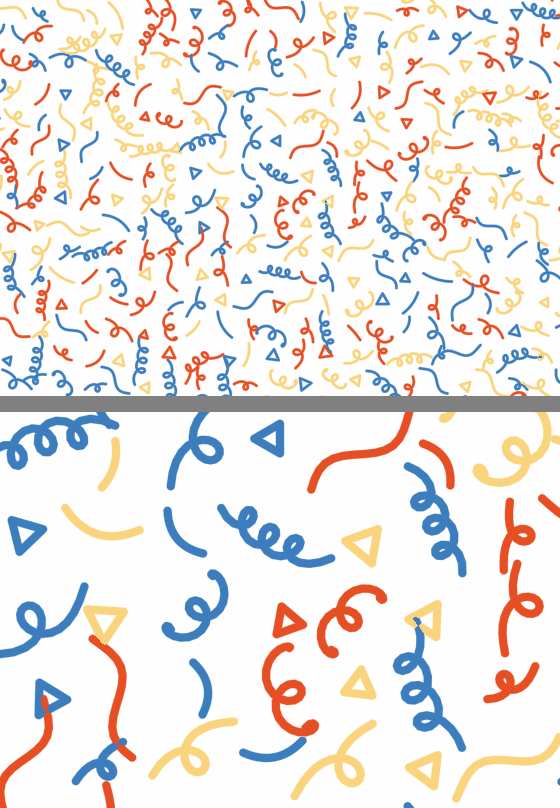
Top, the full canvas; bottom, a detail of the centre.
Reproduce this pattern procedurally as a WebGL 2 fragment shader.

```glsl
#version 300 es
precision highp float;
// Scattered confetti: curly ribbons, waves, arcs and rounded triangles on white.

#define ROWS 15.0           // grid rows over the canvas height
#define JITTER 0.4          // scatter of each piece, in cells
#define STROKE 0.0035       // half the line width
#define LOOP_RADIUS 0.0145
#define LOOP_ADVANCE 0.0048 // travel per radian of a curl
#define TAIL 0.013          // extra reach of curl ends
#define REACH 0.083         // farthest extent of a piece
#define PAPER vec3(0.995)
#define BLUE vec3(0.23, 0.49, 0.74)
#define RED vec3(0.90, 0.31, 0.14)
#define YELLOW vec3(0.98, 0.83, 0.49)

uniform vec2 u_resolution;
out vec4 outColor;

const float PI = 3.14159265;
const int TRIANGLE = 0, ARC = 1, WAVE = 2, CURL = 3;

struct Piece {
    int kind;
    float loops, size, bend, shift;
};

float hash(vec2 cell, float salt) {
    uvec3 q = uvec3(ivec3(vec3(cell, salt)) + 64);
    uint h = q.x * 1597334677u ^ q.y * 3812015801u ^ q.z * 2798796415u;
    h = (h ^ (h >> 16)) * 2246822519u;
    h = (h ^ (h >> 13)) * 3266489917u;
    return float((h ^ (h >> 16)) >> 8) / 16777216.0;
}

float segmentDistance(vec2 p, vec2 a, vec2 b) {
    vec2 ab = b - a;
    float h = clamp(dot(p - a, ab) / dot(ab, ab), 0.0, 1.0);
    return length(p - a - ab * h);
}

// Large ribbons and small pieces alternate in a checkerboard.
Piece makePiece(vec2 cell, bool large) {
    float pick = hash(cell, 1.0);
    float vary = hash(cell, 2.0);
    Piece piece;
    piece.bend = hash(cell, 3.0) * 2.0 - 1.0;
    piece.shift = hash(cell, 4.0) - 0.5;
    piece.loops = 1.0;
    if (large) {
        piece.kind = pick < 0.12 ? ARC : pick < 0.28 ? WAVE : CURL;
        piece.loops = 1.0 + floor(hash(cell, 5.0) * 2.7);
        piece.size = mix(0.85, 1.12, vary);
        if (piece.kind == CURL) piece.size *= 1.1 - 0.1 * piece.loops;
    } else {
        piece.kind = pick < 0.42 ? TRIANGLE : pick < 0.62 ? ARC : CURL;
        piece.size = piece.kind == TRIANGLE ? mix(0.8, 1.2, vary) : mix(0.58, 0.75, vary);
    }
    return piece;
}

// Point on the centre line of a piece, for t from -1 to 1.
vec2 curvePoint(Piece piece, float t) {
    vec2 point;
    if (piece.kind == TRIANGLE) {
        float angle = PI * t;
        point = 0.0155 * vec2(cos(angle), sin(angle));
    } else if (piece.kind == ARC) {
        point = vec2(0.034 * t, (0.008 + 0.006 * piece.bend) * (t * t - 0.4));
    } else if (piece.kind == WAVE) {
        point = vec2(0.048 * t, 0.011 * sin(PI * t + piece.shift));
    } else {
        float phase = PI * (piece.loops + 0.25) * t + piece.shift;
        point = vec2(LOOP_ADVANCE * phase - LOOP_RADIUS * sin(phase),
                     LOOP_RADIUS * cos(phase));
        point.x += TAIL * t * t * t * t * t;
        point.y += 5.0 * piece.bend * point.x * point.x;
    }
    return point * piece.size;
}

float pieceDistance(vec2 p, Piece piece) {
    int steps = piece.kind == TRIANGLE ? 3
              : piece.kind == CURL ? 14 + 10 * int(piece.loops) : 14;
    float nearest = 1.0;
    vec2 previous = curvePoint(piece, -1.0);
    for (int i = 1; i <= steps; i++) {
        vec2 next = curvePoint(piece, 2.0 * float(i) / float(steps) - 1.0);
        nearest = min(nearest, segmentDistance(p, previous, next));
        previous = next;
    }
    return nearest;
}

void main() {
    vec2 p = gl_FragCoord.xy / u_resolution.y;
    float pixel = 1.0 / u_resolution.y;
    vec2 home = floor(p * ROWS);
    float nearest = 1.0;
    vec3 ink = PAPER;

    // Find the closest stroke among the neighbouring cells.
    for (int k = 0; k < 9; k++) {
        vec2 cell = home + vec2(k % 3 - 1, k / 3 - 1);
        vec2 offset = (vec2(hash(cell, 6.0), hash(cell, 7.0)) - 0.5) * JITTER;
        vec2 local = p - (cell + 0.5 + offset) / ROWS;
        if (length(local) > REACH) continue;

        // Large ribbons lean crosswise to their neighbours, so they rarely touch.
        bool large = mod(cell.x + cell.y, 2.0) < 0.5;
        float lean = (mod(cell.y, 2.0) - 0.5) * PI * 0.5;
        float turn = hash(cell, 8.0) - 0.5;
        float angle = large ? lean + 1.3 * turn : 2.0 * PI * turn;
        float c = cos(angle), s = sin(angle);
        local = mat2(c, -s, s, c) * local;
        if (hash(cell, 9.0) < 0.5) local.y = -local.y;

        float d = pieceDistance(local, makePiece(cell, large));
        if (d < nearest) {
            float tint = hash(cell, 10.0) * 3.0;
            nearest = d;
            ink = tint < 1.0 ? BLUE : tint < 2.0 ? RED : YELLOW;
        }
    }

    float cover = 1.0 - smoothstep(-0.8 * pixel, 0.8 * pixel, nearest - STROKE);
    outColor = vec4(mix(PAPER, ink, cover), 1.0);
}
```
